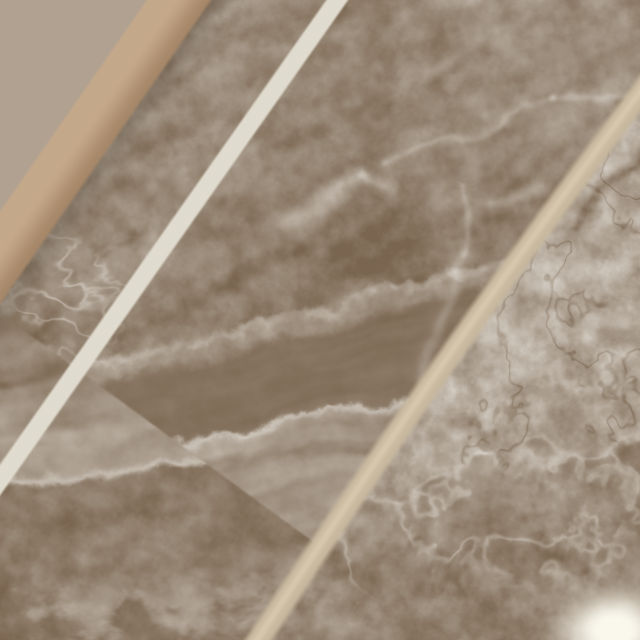
This texture is drawn by a Shadertoy shader. Its source:

```glsl
// Brown veined marble tiles crossed by slanted pale grout lines, with a wall
// and rounded trim in the upper left corner. Stretched noise gives the grain,
// warped segments give the veins, and signed line distances give the layout.

float hash(vec2 p) {
    return fract(sin(dot(p, vec2(127.1, 311.7))) * 43758.5453);
}

float noise(vec2 p) {
    vec2 i = floor(p), f = fract(p);
    f = f * f * (3.0 - 2.0 * f);
    return mix(mix(hash(i), hash(i + vec2(1, 0)), f.x),
               mix(hash(i + vec2(0, 1)), hash(i + vec2(1, 1)), f.x), f.y);
}

// Fractal noise centred on zero
float fbm(vec2 p) {
    float sum = 0.0, amp = 0.5;
    for (int i = 0; i < 4; i++) {
        sum += amp * (noise(p) - 0.5);
        p = mat2(0.8, 0.6, -0.6, 0.8) * p * 2.03 + 17.3;
        amp *= 0.52;
    }
    return sum;
}

// Noise drawn out along a direction
float streaks(vec2 p, float angle, vec2 scale) {
    float c = cos(angle), s = sin(angle);
    vec2 q = vec2(c * p.x + s * p.y, c * p.y - s * p.x) * scale;
    return 0.6 * (noise(q) - 0.5) + 0.4 * (noise(q * 2.1 + 9.0) - 0.5);
}

float glow(float d, float width) { return exp(-d * d / (width * width)); }

// Signed distance to a line, positive on the left of a to b
float side(vec2 p, vec2 a, vec2 b) {
    vec2 d = normalize(b - a);
    return dot(p - a, vec2(-d.y, d.x));
}

float vein(vec2 p, vec2 a, vec2 b, float width) {
    vec2 d = b - a;
    float h = clamp(dot(p - a, d) / dot(d, d), 0.0, 1.0);
    return glow(length(p - a - d * h), width);
}

// Middle tile: sloping dark layer between ragged pale strips
float layeredTile(vec2 p, vec2 w, float rough) {
    float jag = 0.022 * fbm(p * 50.0);
    float top = w.y - 0.405 - 0.25 * w.x + jag;
    float low = w.y - 0.272 - 0.17 * w.x + jag;
    float t = 0.28 + 0.32 * streaks(w, 0.5, vec2(5, 28)) + 0.45 * rough;
    t += 0.22 * fbm(w * 7.0) - 0.13 * glow(top - 0.06, 0.045);
    float strip = 0.36 + 0.4 * rough - 0.06 * w.x;
    float dark = 0.1 + 0.12 * streaks(w, 0.22, vec2(4, 50)) + 0.12 * rough;
    float inner = mix(dark, strip, smoothstep(-0.05, -0.025, top));
    t = mix(inner, t, smoothstep(-0.004, 0.006, top));
    t += 0.26 * glow(top + 0.008, 0.009) * smoothstep(-0.2, 0.2, fbm(p * 22.0) + 0.05);
    float under = 0.42 + 0.35 * streaks(w, 0.15, vec2(5, 45)) + 0.25 * rough;
    under -= 0.22 * glow(w.y - 0.255 - 0.075 * w.x, 0.011);
    t = mix(under, t, smoothstep(-0.006, 0.004, low));
    t += 0.2 * glow(low + 0.006, 0.007);
    // Pale veins in the upper part
    t += 0.28 * vein(w, vec2(0.44, 0.65), vec2(0.56, 0.722), 0.013);
    t += 0.26 * vein(w, vec2(0.56, 0.722), vec2(0.62, 0.705), 0.011);
    t += 0.2 * vein(w, vec2(0.6, 0.753), vec2(0.87, 0.837), 0.006);
    t += 0.24 * vein(w, vec2(0.87, 0.837), vec2(0.99, 0.838), 0.006);
    t += 0.2 * vein(w, vec2(0.73, 0.72), vec2(0.72, 0.61), 0.006);
    t += 0.22 * vein(w, vec2(0.72, 0.61), vec2(0.645, 0.41), 0.009);
    t += 0.22 * vein(w, vec2(0.77, 0.695), vec2(0.85, 0.7), 0.01);
    // Curling wisps by the trim
    float curl = glow(fbm(w * vec2(9, 15)), 0.025);
    return t + 0.35 * curl * glow(length(p - vec2(0.1, 0.54)), 0.1);
}

// Lower left tile: olive brown below one bright vein
float cornerTile(vec2 p, vec2 w, float rough) {
    float edge = w.y - 0.235 - 0.17 * w.x + 0.02 * fbm(p * 40.0);
    float t = 0.17 + 0.4 * rough + 0.25 * streaks(w, 0.1, vec2(7, 28));
    t += 0.25 * smoothstep(0.0, 0.22, fbm(w * vec2(14, 26)) + 0.1) * smoothstep(0.16, 0.04, p.y);
    float above = 0.43 + 0.4 * streaks(w, 0.2, vec2(6, 35)) + 0.25 * rough;
    above -= 0.2 * smoothstep(0.32, 0.42, p.y);
    return mix(t, above, smoothstep(-0.008, 0.006, edge)) + 0.25 * glow(edge - 0.004, 0.007);
}

// Right tile: pale crusty stone over darker mottled stone
float crustTile(vec2 p, vec2 w, float rough) {
    float edge = w.y - 0.22 - 0.24 * (w.x - 0.59) + 0.16 * fbm(p * 13.0);
    float crust = 0.53 + 0.75 * rough + 0.3 * fbm(w * 11.0);
    crust -= 0.22 * glow(fbm(w * 12.0 + 4.0), 0.018);
    crust -= 0.3 * vein(w, vec2(0.89, 0.64), vec2(1.01, 0.775), 0.009);
    float base = 0.27 + 0.55 * rough + 0.5 * fbm(w * 9.0 + 3.0);
    base += 0.25 * glow(fbm(w * 10.0 + 8.0), 0.03) * smoothstep(0.04, 0.12, p.y);
    return mix(base, crust, smoothstep(-0.015, 0.012, edge)) + 0.17 * glow(edge, 0.009);
}

void mainImage(out vec4 fragColor, in vec2 fragCoord) {
    vec2 p = fragCoord / iResolution.xy;
    vec2 w = p + 0.055 * vec2(fbm(p * 8.0), fbm(p * 8.0 + 31.0));
    float rough = fbm(p * 38.0);

    // Layout lines
    float grout = side(p, vec2(0.0, 0.25), vec2(0.527, 1.0));
    float joint = side(p, vec2(0.404, 0.0), vec2(1.0, 0.844)) - 0.012 * sin(3.14 * p.y);
    float seam = side(p, vec2(0.026, 0.492), vec2(0.7, 0.0));
    float trim = side(p, vec2(0.0, 0.525), vec2(0.33, 1.0));

    // Stone tone, then colour
    float tone = mix(cornerTile(p, w, rough), layeredTile(p, w, rough), smoothstep(-0.003, 0.003, seam));
    tone = mix(crustTile(p, w, rough), tone, smoothstep(-0.004, 0.004, joint));
    vec3 col = mix(vec3(0.48, 0.40, 0.315), vec3(0.88, 0.86, 0.83), clamp(tone, 0.0, 1.0));
    col *= 1.0 - 0.12 * glow(trim, 0.025);

    // Grout lines
    col = mix(col, vec3(0.78, 0.72, 0.62), smoothstep(0.023, 0.011, abs(joint)));
    col += 0.06 * glow(joint - 0.002, 0.007);
    col = mix(col, vec3(0.88, 0.86, 0.81), smoothstep(0.017, 0.011, abs(grout)));

    // Rounded trim and wall
    float across = trim / 0.082;
    vec3 trimCol = mix(vec3(0.65, 0.53, 0.41), vec3(0.77, 0.66, 0.54), smoothstep(0.0, 0.6, across));
    col = mix(col, trimCol, smoothstep(-0.004, 0.004, trim));
    col = mix(col, vec3(0.69, 0.63, 0.57), smoothstep(0.079, 0.086, trim));

    // Lamp reflection
    float lamp = length((p - vec2(0.96, 0.015)) * vec2(0.9, 1.2));
    col = mix(col, vec3(0.98, 0.97, 0.93), smoothstep(0.1, 0.02, lamp));
    fragColor = vec4(col, 1.0);
}
```
